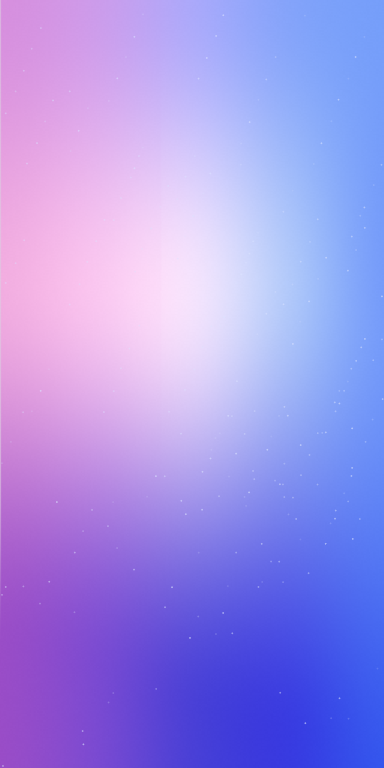
This background is drawn by a Shadertoy shader. Its source:

```glsl
// A soft pastel backdrop: a pale glow between pink and blue, sinking to violet and indigo.
// Five vertical colour ramps are joined across the width by a smooth spline,
// then a faint fold, a light left rim and a drift of tiny specks are laid on top.

float hash(vec2 p) {
    return fract(sin(dot(p, vec2(127.1, 311.7))) * 43758.5453);
}

// Vertical ramp: top colour, brightest colour at the glow, then a fade to the base
vec3 ramp(float depth, vec3 top, vec3 glow, vec3 base, float fadeStart, float fadeEnd) {
    vec3 upper = mix(top, glow, smoothstep(0.0, 0.38, depth));
    return mix(upper, base, smoothstep(fadeStart, fadeEnd, depth));
}

// Catmull-Rom curve from b to c
vec3 spline(vec3 a, vec3 b, vec3 c, vec3 d, float u) {
    return b + 0.5 * u * (c - a + u * (2.0 * a - 5.0 * b + 4.0 * c - d
             + u * (3.0 * (b - c) + d - a)));
}

// Sparse round specks, at most one per cell
float specks(vec2 p, float cells, float density, float pixel) {
    vec2 cell = floor(p * cells);
    vec2 centre = 0.3 + 0.4 * vec2(hash(cell + 3.1), hash(cell + 8.7));
    float dist = length(fract(p * cells) - centre) / cells;
    float dot0 = 1.0 - smoothstep(0.0007, 0.0012 + pixel, dist);
    float present = step(hash(cell), density);
    return dot0 * present * mix(0.15, 0.6, hash(cell + 21.3));
}

void mainImage(out vec4 fragColor, in vec2 fragCoord) {
    vec2 uv = fragCoord / iResolution.xy;
    float depth = 1.0 - uv.y;
    float pixel = 1.0 / iResolution.x;

    // Ramps from the left edge to the right edge
    vec3 columns[5];
    columns[0] = ramp(depth, vec3(0.84, 0.56, 0.87), vec3(0.95, 0.68, 0.88), vec3(0.60, 0.30, 0.78), 0.36, 0.85);
    columns[1] = ramp(depth, vec3(0.80, 0.61, 0.92), vec3(0.98, 0.78, 0.94), vec3(0.48, 0.29, 0.82), 0.37, 0.88);
    columns[2] = ramp(depth, vec3(0.67, 0.66, 0.98), vec3(0.96, 0.89, 0.99), vec3(0.29, 0.25, 0.84), 0.38, 0.93);
    columns[3] = ramp(depth, vec3(0.52, 0.64, 0.98), vec3(0.70, 0.79, 0.98), vec3(0.22, 0.23, 0.88), 0.36, 0.97);
    columns[4] = ramp(depth, vec3(0.46, 0.62, 0.98), vec3(0.46, 0.61, 0.98), vec3(0.20, 0.33, 0.93), 0.40, 1.05);

    // Blend across the width
    float x = uv.x * 4.0;
    int i = clamp(int(x), 0, 3);
    vec3 color = spline(columns[max(i - 1, 0)], columns[i], columns[i + 1],
                        columns[min(i + 2, 4)], x - float(i));

    // Faint upright fold left of the glow
    float foldSide = 1.0 - smoothstep(0.42 - pixel, 0.42 + pixel, uv.x);
    float foldFade = exp(-12.0 * abs(uv.x - 0.42)) * exp(-20.0 * pow(depth - 0.32, 2.0));
    color -= vec3(0.002, 0.012, 0.004) * foldSide * foldFade;

    // Specks gathered below the glow
    vec2 p = vec2(uv.x, uv.y * iResolution.y / iResolution.x);
    vec2 offset = (vec2(uv.x, depth) - vec2(0.68, 0.63)) / vec2(0.24, 0.10);
    float density = 0.06 * exp(-dot(offset, offset));
    color = mix(color, vec3(0.86, 0.89, 1.0), specks(p, 90.0, density, pixel));

    // Pale rim on the left edge
    float rim = (1.0 - smoothstep(0.001, 0.002 + pixel, uv.x)) * (1.0 - smoothstep(0.6, 0.85, depth));
    color = mix(color, vec3(0.86, 0.80, 0.88), 0.6 * rim);

    // Fine grain against banding
    color += (hash(floor(uv * vec2(256.0, 512.0))) - 0.5) * 0.006;
    fragColor = vec4(clamp(color, 0.0, 1.0), 1.0);
}
```
